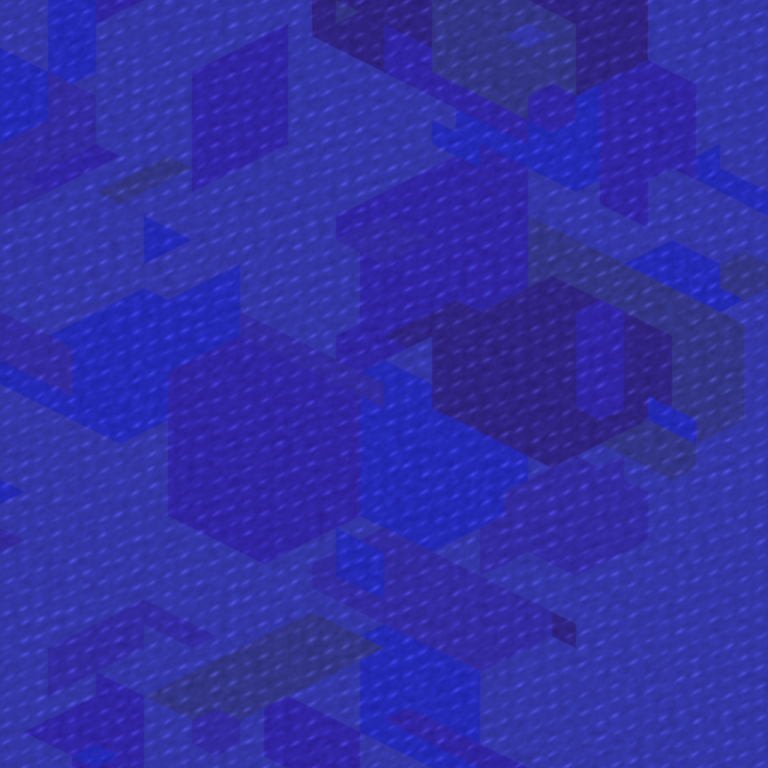
This pattern is drawn by a three.js fragment shader. Its source:

```glsl
// Isometric camouflage: hexagonal slabs, whose sides follow the three axes of a
// triangular lattice, are painted over each other in layers of shrinking size.
// A fine woven grain with slanted glints lies over the flat colours.
#define COLUMNS 32.0      // lattice columns across the canvas
#define EDGE_SOFT 0.05    // half width of the edge blend, in lattice units
#define GLINTS 48.0       // glints across the canvas
#define GLINT_SLOPE 0.33  // rise of the glint rows
#define GLINT_GAIN 0.9
#define GRAIN_SCALE 88.0
#define GRAIN_GAIN 0.085

varying vec2 vUv;

const vec3 PERIWINKLE = vec3(0.200, 0.210, 0.650);
const vec3 VIOLET     = vec3(0.185, 0.140, 0.635);
const vec3 INDIGO     = vec3(0.195, 0.163, 0.625);
const vec3 COBALT     = vec3(0.140, 0.160, 0.705);
const vec3 SLATE      = vec3(0.195, 0.205, 0.525);
const vec3 PLUM       = vec3(0.180, 0.135, 0.505);
const vec3 GLINT      = vec3(0.110, 0.110, 0.240);

vec3 hash3(vec2 p) {
  vec3 q = fract(p.xyx * vec3(0.1031, 0.1030, 0.0973));
  q += dot(q, q.yxz + 33.33);
  return fract((q.xxy + q.yzz) * q.zyx);
}

float gradientNoise(vec2 p) {
  vec2 i = floor(p), f = fract(p);
  vec2 u = f * f * f * (f * (f * 6.0 - 15.0) + 10.0);
  float a = dot(hash3(i).xy - 0.5, f);
  float b = dot(hash3(i + vec2(1.0, 0.0)).xy - 0.5, f - vec2(1.0, 0.0));
  float c = dot(hash3(i + vec2(0.0, 1.0)).xy - 0.5, f - vec2(0.0, 1.0));
  float d = dot(hash3(i + 1.0).xy - 0.5, f - 1.0);
  return 2.0 * mix(mix(a, b, u.x), mix(c, d, u.x), u.y);
}

// Picks a slab colour by its share of the area.
vec3 palette(float t) {
  vec3 c = PERIWINKLE;
  c = mix(c, VIOLET, step(0.24, t));
  c = mix(c, INDIGO, step(0.41, t));
  c = mix(c, COBALT, step(0.59, t));
  c = mix(c, SLATE, step(0.75, t));
  return mix(c, PLUM, step(0.87, t));
}

// Lattice axes: columns, falling lines and rising lines.
vec3 axes(vec2 p) {
  return vec3(p.x, p.y + 0.5 * p.x, p.y - 0.5 * p.x);
}

// Paints one jittered layer of slabs with half extents from lo to hi.
vec3 paintSlabs(vec3 colour, vec2 p, float cell, float lo, float hi, float density, float seed) {
  vec2 home = floor(p / cell);
  for (int j = -1; j <= 1; j++) {
    for (int i = -1; i <= 1; i++) {
      vec2 id = home + vec2(float(i), float(j));
      vec3 place = hash3(id + seed);
      vec3 size = hash3(id + seed + 57.3);
      vec3 look = hash3(id + seed + 131.7);

      // Snap the centre so that every side lies on a lattice line.
      float halfStep = 0.5 * step(0.5, look.z);
      vec2 centre = (id + place.xy) * cell;
      float column = floor(centre.x);
      float falling = floor(centre.y + 0.5 * column) + halfStep;
      vec3 origin = vec3(column, falling, falling - column);

      vec3 extent = floor(lo + size * (hi - lo + 1.0));
      extent.yz -= halfStep;
      vec3 side = (abs(axes(p) - origin) - extent) * vec3(1.0, 0.894, 0.894);
      float dist = max(side.x, max(side.y, side.z));
      float cover = 1.0 - smoothstep(-EDGE_SOFT, EDGE_SOFT, dist);
      colour = mix(colour, palette(look.x), cover * step(look.y, density));
    }
  }
  return colour;
}

// Short bright dashes on a sheared grid, each with its own strength.
float glints(vec2 uv) {
  vec2 g = uv * GLINTS;
  g.y -= g.x * GLINT_SLOPE;
  vec3 rnd = hash3(floor(g) + 19.0);
  vec2 d = fract(g) - 0.5 - 0.2 * (rnd.xy - 0.5);
  d.y -= 0.15 * d.x;
  d /= vec2(0.19, 0.09);
  return exp(-0.5 * dot(d, d)) * mix(0.35, 1.0, rnd.z);
}

// Embossed ripples that run along the glint rows.
float weave(vec2 uv) {
  vec2 g = uv * GRAIN_SCALE;
  g.y -= g.x * GLINT_SLOPE;
  return gradientNoise(g * vec2(0.8, 1.2)) + 0.5 * gradientNoise(g * 2.0 + 41.0);
}

void main() {
  vec2 p = vUv * COLUMNS;

  // Large fields, then bands and blocks, then small chips
  vec3 colour = PERIWINKLE;
  colour = paintSlabs(colour, p, 10.0, 3.0, 7.0, 1.0, 11.0);
  colour = paintSlabs(colour, p, 7.0, 1.0, 5.0, 0.85, 223.0);
  colour = paintSlabs(colour, p, 6.0, 1.0, 3.0, 0.55, 347.0);
  colour = paintSlabs(colour, p, 5.0, 1.0, 1.0, 0.28, 461.0);

  // Surface grain
  colour += vec3(0.35, 0.45, 1.0) * GRAIN_GAIN * weave(vUv);
  colour += GLINT * GLINT_GAIN * glints(vUv);
  gl_FragColor = vec4(clamp(colour, 0.0, 1.0), 1.0);
}
```
